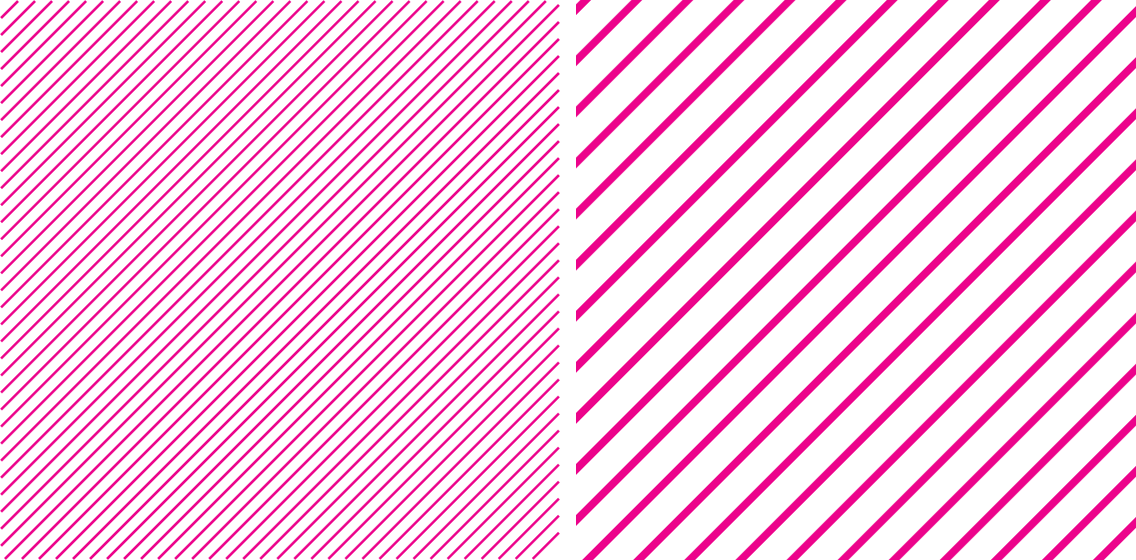
Left: the whole. Right: its middle third, enlarged.
Reproduce this pattern procedurally as a Shadertoy shader.

```glsl
// Thin magenta diagonal strokes, rising to the right at 45 degrees on white.
// The nearest stroke is found by rounding the diagonal coordinate; each stroke
// is a butt-ended bar cut square just inside the canvas border.

const vec3 PAPER = vec3(1.0);
const vec3 MAGENTA = vec3(0.925, 0.01, 0.545);

const float STROKE_COUNT = 64.0;
const float SPACING = 0.0304;       // gap between strokes along an edge
const float FIRST_STROKE = 0.0341;  // edge position of the top left stroke
const float STROKE_WIDTH = 0.00456;
const float MARGIN = 0.0019;        // inset of the stroke ends
const float SQRT2 = 1.41421356;

// Edge position of the stroke closest to the given diagonal coordinate.
float nearestStroke(float diagonal, float first, float spacing, float count) {
    float index = round((diagonal - first) / spacing);
    return first + spacing * clamp(index, 0.0, count - 1.0);
}

// Half the length of a stroke running between two edges of the unit square.
float strokeHalfLength(float position, float margin) {
    return (1.0 - abs(position - 1.0) - 2.0 * margin) / SQRT2;
}

// Share of a pixel lying inside a slab of the given half size.
float slabCoverage(float offset, float halfSize, float pixel) {
    return clamp(0.5 + (halfSize - abs(offset)) / pixel, 0.0, 1.0);
}

void mainImage(out vec4 fragColor, in vec2 fragCoord) {
    vec2 uv = fragCoord / iResolution.xy;
    float pixel = 1.1 / min(iResolution.x, iResolution.y);

    // Diagonal axes measured from the top left corner
    float diagonal = uv.x + 1.0 - uv.y;
    float along = (uv.x + uv.y - 1.0) / SQRT2;

    // Nearest stroke, bounded across its width and along its length
    float position = nearestStroke(diagonal, FIRST_STROKE, SPACING, STROKE_COUNT);
    float across = (diagonal - position) / SQRT2;
    float ink = slabCoverage(across, 0.5 * STROKE_WIDTH, pixel)
              * slabCoverage(along, strokeHalfLength(position, MARGIN), pixel);

    fragColor = vec4(mix(PAPER, MAGENTA, ink), 1.0);
}
```
